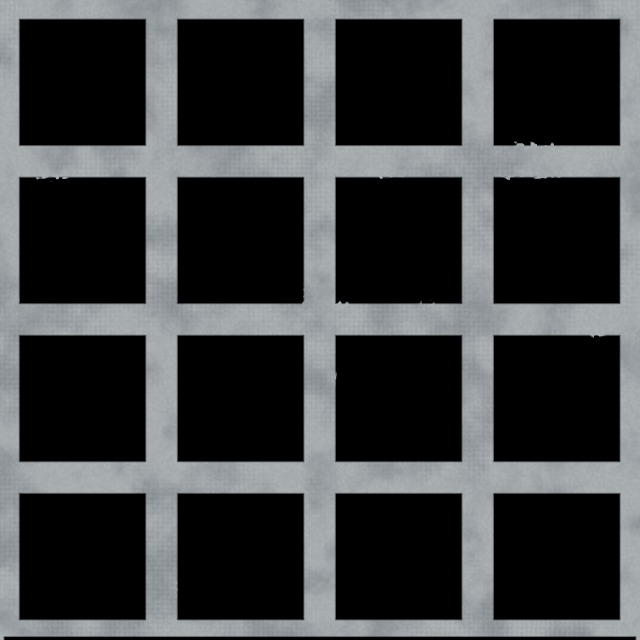
Give the GLSL for this pattern, as a Shadertoy shader.

```glsl
const float PITCH = 0.247;
const float HOLE_HALF = 0.0981;
const vec2 GRID_CENTER = vec2(0.4995, 0.5008);
const vec3 METAL_LIGHT = vec3(0.655, 0.676, 0.687);
const vec3 METAL_DARK = vec3(0.555, 0.580, 0.592);

float hash(vec2 p) {
    vec3 q = fract(vec3(p.xyx) * 0.1031);
    q += dot(q, q.yzx + 33.33);
    return fract((q.x + q.y) * q.z);
}

float valueNoise(vec2 p) {
    vec2 i = floor(p), f = fract(p);
    f = f * f * (3.0 - 2.0 * f);
    return mix(mix(hash(i), hash(i + vec2(1, 0)), f.x),
               mix(hash(i + vec2(0, 1)), hash(i + vec2(1, 1)), f.x), f.y);
}

float fbm(vec2 p) {
    float sum = 0.0, amplitude = 0.5;
    for (int i = 0; i < 5; i++) {
        sum += amplitude * valueNoise(p);
        p = mat2(1.6, 1.2, -1.2, 1.6) * p + 7.3;
        amplitude *= 0.5;
    }
    return sum / 0.96875;
}

float boxDistance(vec2 p, vec2 halfSize) {
    vec2 d = abs(p) - halfSize;
    return length(max(d, 0.0)) + min(max(d.x, d.y), 0.0);
}

// Four by four square openings
float gridDistance(vec2 uv, float pitch, float halfSize) {
    vec2 p = (uv - GRID_CENTER) / pitch;
    vec2 cell = clamp(floor(p), -2.0, 1.0);
    return boxDistance((p - cell - 0.5) * pitch, vec2(halfSize));
}

// Sparse crumbs that nibble into the openings
float edgeChips(vec2 uv) {
    float patches = smoothstep(0.84, 0.94, valueNoise(uv * 15.0 + 4.0));
    return patches * 0.006 * smoothstep(0.45, 0.8, valueNoise(uv * 190.0));
}

// Fine crossed diagonal threads
float weave(vec2 uv, float frequency) {
    vec2 diagonal = vec2(uv.x + uv.y, uv.x - uv.y) * frequency;
    return sin(diagonal.x) * sin(diagonal.y);
}

vec3 metalSurface(vec2 uv) {
    float mottle = fbm(uv * 22.0 + 3.0);
    float broad = fbm(uv * 7.0 + 19.0);
    float grain = valueNoise(uv * 300.0) - 0.5;
    float stain = smoothstep(0.38, 0.74, 0.65 * mottle + 0.35 * broad);
    vec3 color = mix(METAL_LIGHT, METAL_DARK, stain);
    color += 0.02 * weave(uv, 420.0) * smoothstep(0.4, 0.65, broad);
    return color + 0.035 * grain;
}

void mainImage(out vec4 fragColor, in vec2 fragCoord) {
    vec2 uv = fragCoord / iResolution.xy;
    float pixel = 1.0 / min(iResolution.x, iResolution.y);

    float hole = gridDistance(uv, PITCH, HOLE_HALF) + edgeChips(uv);
    float slot = boxDistance(uv - vec2(0.5, 0.0), vec2(0.493, 0.0045));
    float opening = min(hole, slot);

    // Narrow shaded rim around each cut
    vec3 color = metalSurface(uv);
    color *= mix(0.5, 1.0, smoothstep(0.0, 0.0028, opening));
    color *= smoothstep(-0.6 * pixel, 0.6 * pixel, opening);

    fragColor = vec4(color, 1.0);
}
```
